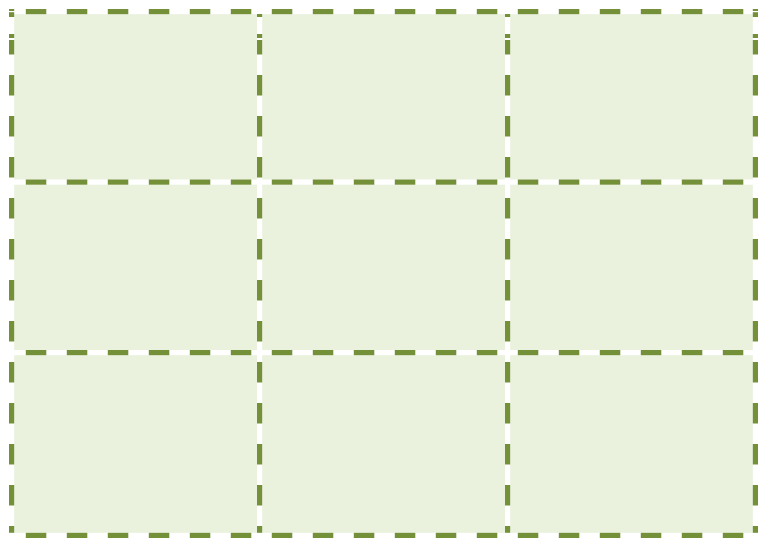
Reproduce this pattern procedurally as a Shadertoy shader.

```glsl
// A sheet of three by three pale green cards, parted by white rules with
// green dashes. Rules are placed by loops, dashes repeat with mod, and all
// edges are smoothed by box coverage in sheet units (y runs downward).

#define SHEET vec2(768.0, 546.0)
#define GRID_MIN vec2(9.0, 9.0)
#define GRID_MAX vec2(758.0, 538.0)
#define PITCH vec2(248.0, 170.5)
#define RULE_WIDTH 5.2
#define DASH_PERIOD 41.0
#define DASH_LENGTH 20.5
#define DASH_START vec2(25.8, 34.0)
#define SEAM_Y 39.0
#define PALE vec3(0.918, 0.945, 0.867)
#define GREEN vec3(0.455, 0.567, 0.225)

// Coverage of a signed distance, with a ramp one pixel wide
float coverage(float dist, float pixel) {
    return clamp(0.5 - dist / pixel, 0.0, 1.0);
}

// Coverage of the interval from lo to hi
float span(float x, float lo, float hi, float pixel) {
    return coverage(abs(x - 0.5 * (lo + hi)) - 0.5 * (hi - lo), pixel);
}

// Evenly spaced dashes whose first one begins at start
float dashes(float x, float start, float pixel) {
    float offset = mod(x - start - 0.5 * DASH_LENGTH + 0.5 * DASH_PERIOD, DASH_PERIOD);
    return coverage(abs(offset - 0.5 * DASH_PERIOD) - 0.5 * DASH_LENGTH, pixel);
}

void mainImage(out vec4 fragColor, in vec2 fragCoord) {
    vec2 pixel = SHEET / iResolution.xy;
    vec2 p = fragCoord * pixel;
    p.y = SHEET.y - p.y;

    // Four rules each way; the bottom row of cards is taller
    vec2 firstRule = GRID_MIN + 0.5 * RULE_WIDTH;
    vec2 lastRule = GRID_MAX - 0.5 * RULE_WIDTH;
    float verticalRule = 0.0;
    float horizontalRule = 0.0;
    for (int i = 0; i < 4; i++) {
        vec2 center = i < 3 ? firstRule + float(i) * PITCH : lastRule;
        vec2 d = abs(p - center) - 0.5 * RULE_WIDTH;
        verticalRule = max(verticalRule, coverage(d.x, pixel.x));
        horizontalRule = max(horizontalRule, coverage(d.y, pixel.y));
    }

    // Vertical dashes, with a stub at the top and a thin seam below it
    float verticalDash = dashes(p.y, DASH_START.y, pixel.y);
    verticalDash = max(verticalDash, span(p.y, GRID_MIN.y, 17.0, pixel.y));
    verticalDash *= 1.0 - span(p.y, SEAM_Y - 1.0, SEAM_Y + 1.0, pixel.y);
    verticalDash *= 1.0 - span(p.y, 11.0, 12.2, pixel.y);
    verticalDash *= coverage(p.y - GRID_MAX.y + RULE_WIDTH, pixel.y);

    // Inner vertical rules stop short of the top border
    float innerColumn = span(p.x, 20.0, 748.0, pixel.x);
    verticalDash *= 1.0 - innerColumn * coverage(p.y - 14.0, pixel.y);

    float horizontalDash = dashes(p.x, DASH_START.x, pixel.x);
    float ink = max(verticalRule * verticalDash, horizontalRule * horizontalDash);

    // White margin and rules, pale cards, then green dashes
    float sheet = span(p.x, GRID_MIN.x, GRID_MAX.x, pixel.x)
                * span(p.y, GRID_MIN.y, GRID_MAX.y, pixel.y);
    float card = sheet * (1.0 - verticalRule) * (1.0 - horizontalRule);
    vec3 color = mix(vec3(1.0), PALE, card);
    color = mix(color, GREEN, ink * sheet);
    fragColor = vec4(color, 1.0);
}
```
